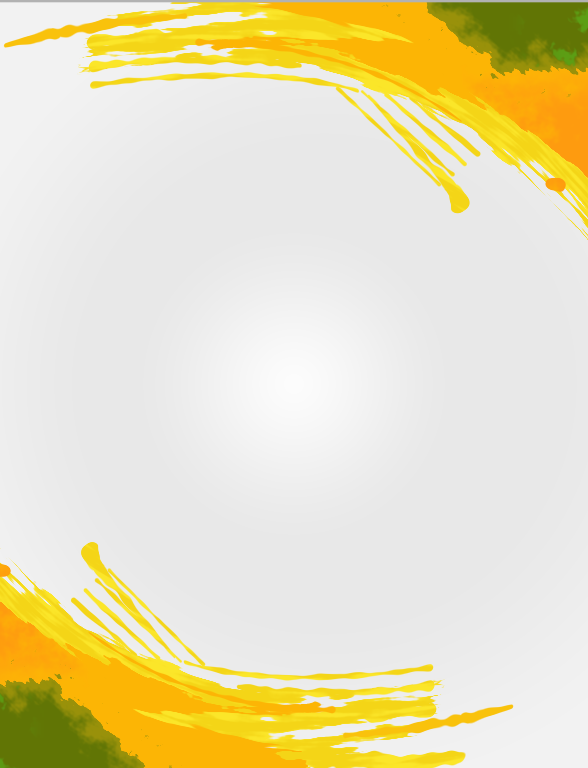
Give the GLSL for this background, as a WebGL 1 fragment shader.

```glsl
precision highp float;
// Pale radial backdrop framed by two ragged brush sweeps in opposite corners.
// One sweep is built in a space straightened along its arc, where stretched
// gradient noise makes bristle marks; the second is the same sweep turned round.
uniform vec2 u_resolution;

#define YELLOW vec3(0.955, 0.835, 0.09)
#define LEMON vec3(0.985, 0.90, 0.16)
#define ORANGE vec3(0.99, 0.71, 0.02)
#define TANGERINE vec3(1.0, 0.58, 0.07)
#define OLIVE vec3(0.60, 0.57, 0.04)
#define GREEN vec3(0.38, 0.46, 0.02)
#define LEAF vec3(0.36, 0.62, 0.08)
#define BRISTLES vec2(9.0, 80.0)
#define ARC_START 0.286

vec2 hashGradient(vec2 cell) {
  float angle = 6.2832 * fract(sin(dot(cell, vec2(127.1, 311.7))) * 43758.5);
  return vec2(cos(angle), sin(angle));
}

float gradientNoise(vec2 p) {
  vec2 i = floor(p), f = fract(p), e = vec2(1.0, 0.0);
  vec2 u = f * f * f * (f * (f * 6.0 - 15.0) + 10.0);
  float low = mix(dot(hashGradient(i), f), dot(hashGradient(i + e), f - e), u.x);
  float high = mix(dot(hashGradient(i + e.yx), f - e.yx),
                   dot(hashGradient(i + 1.0), f - 1.0), u.x);
  return mix(low, high, u.y);
}

float fractalNoise(vec2 p) {
  float sum = 0.0, amp = 1.0;
  for (int i = 0; i < 4; i++) {
    sum += amp * gradientNoise(p);
    p = p * 2.1 + 7.3;
    amp *= 0.55;
  }
  return sum;
}

// Smooth coverage of a signed field, positive inside.
float cover(float field) {
  float soft = 0.8 / u_resolution.y;
  return smoothstep(-soft, soft, field);
}

// Uneven stroke from a to b, narrowing from half-width w.y to w.x.
float stroke(vec2 p, vec2 a, vec2 b, vec2 w) {
  vec2 d = b - a;
  float t = clamp(dot(p - a, d) / dot(d, d), 0.0, 1.0);
  float wobble = 0.85 + 0.9 * gradientNoise(p * 45.0 + a * 90.0);
  return cover(mix(w.x, w.y, t) * wobble - length(p - a - d * t));
}

// Adds one sweep to the colour; p runs right and down from the top left.
vec3 paintSweep(vec3 col, vec2 p) {
  float dx = p.x - ARC_START;
  float bend = dx > 0.0 ? 1.36 * pow(dx, 2.4) : 0.4 * dx * dx;
  vec2 s = vec2(p.x, p.y - bend);
  float bristle = gradientNoise(s * BRISTLES) + 0.5 * gradientNoise(s * vec2(30.0, 200.0));
  float rough = fractalNoise(p * 22.0);
  vec3 yellow = mix(YELLOW, LEMON, smoothstep(-0.2, 0.3, bristle + 0.3 * rough));

  // Yellow body, split by bare gaps near both ends
  float body = min(0.081 - s.y, 0.3 * (p.x - 0.11));
  body = min(body, p.y + 0.3 * (p.x - 0.12) - 0.028);
  float ragged = max(1.0 - smoothstep(0.27, 0.47, p.x),
                     smoothstep(0.58, 0.72, p.x) * smoothstep(0.015, 0.06, s.y));
  float gapLevel = mix(0.85, 0.06, ragged);
  float gap = smoothstep(gapLevel - 0.06, gapLevel + 0.06, bristle + 0.15 * rough);
  float ink = cover(body + 0.014 * bristle + 0.005 * rough) * (1.0 - gap);

  // Long loose strokes on the far side
  ink = max(ink, stroke(s, vec2(0.122, 0.100), vec2(0.465, 0.096), vec2(0.004, 0.003)));
  ink = max(ink, stroke(s, vec2(0.122, 0.076), vec2(0.39, 0.079), vec2(0.006, 0.005)));
  ink = max(ink, stroke(s, vec2(0.122, 0.043), vec2(0.34, 0.050), vec2(0.010, 0.006)));
  ink = max(ink, stroke(s, vec2(0.08, -0.026), vec2(0.34, -0.005), vec2(0.010, 0.012)));

  // Fan of thin strokes below the arc, ending in a blunt dab
  for (int i = 0; i < 4; i++) {
    float t = float(i) / 3.0;
    vec2 from = mix(vec2(0.440, 0.115), vec2(0.535, 0.128), t);
    vec2 to = mix(vec2(0.572, 0.240), vec2(0.622, 0.200), t);
    ink = max(ink, stroke(p, from, to, vec2(0.0025, 0.0025 + 0.004 * t * (1.3 - t))));
  }
  ink = max(ink, stroke(p, vec2(0.480, 0.125), vec2(0.600, 0.258), vec2(0.002, 0.009)));
  ink = max(ink, stroke(p, vec2(0.585, 0.246), vec2(0.600, 0.260), vec2(0.009, 0.016)));
  col = mix(col, yellow, ink);

  // Orange core with a lemon wedge left open in it
  float core = min(0.055 - s.y - 0.3 * max(p.x - 0.56, 0.0), 0.25 * (p.x - 0.306));
  float wedge = min(p.y - 0.007 - 0.22 * (p.x - 0.339), 0.050 - p.y);
  wedge = min(wedge, 0.3 * (0.52 - p.x));
  float orangeInk = cover(core + 0.018 * bristle + 0.008 * rough);
  orangeInk *= 1.0 - cover(wedge + 0.010 * bristle);
  orangeInk = max(orangeInk, stroke(s, vec2(0.26, 0.054), vec2(0.60, 0.073), vec2(0.005, 0.002)));
  orangeInk = max(orangeInk, stroke(p, vec2(0.717, 0.240), vec2(0.727, 0.239), vec2(0.009)));
  float heat = smoothstep(0.60, 0.74, p.x + 0.12 * rough) * smoothstep(0.07, 0.15, p.y);
  col = mix(col, mix(ORANGE, TANGERINE, 0.8 * heat), orangeInk);
  float tip = stroke(s, vec2(0.008, 0.028), vec2(0.07, 0.026), vec2(0.003, 0.009));
  tip = max(tip, stroke(s, vec2(0.07, 0.026), vec2(0.24, 0.020), vec2(0.009, 0.004)));
  col = mix(col, mix(YELLOW, ORANGE, 0.6), tip);

  // Green corner with torn edges and stray flecks
  float corner = min(0.7 * (0.92 * (p.x - 0.544) - p.y), 0.094 - p.y);
  float torn = corner + 0.022 * rough + 0.012 * bristle;
  float fleck = smoothstep(0.58, 0.66, fractalNoise(p * vec2(60.0, 75.0)))
              * smoothstep(-0.05, -0.01, corner);
  vec3 green = mix(OLIVE, GREEN, smoothstep(0.005, 0.035, torn + 0.012 * rough));
  green = mix(green, LEAF, smoothstep(0.15, 0.4, rough) * smoothstep(0.66, 0.74, p.x));
  return mix(col, green, max(cover(torn), 0.8 * fleck));
}

void main() {
  vec2 p = gl_FragCoord.xy / u_resolution.y;
  p.y = 1.0 - p.y;

  // Backdrop: white centre, grey ring, lighter rim
  float r = length(p - vec2(0.5 * u_resolution.x / u_resolution.y, 0.5));
  float shade = mix(0.995, 0.908, smoothstep(-0.04, 0.23, r));
  shade += 0.042 * smoothstep(0.27, 0.56, r + 0.12 * (0.38 - p.x));
  vec3 col = vec3(shade);

  col = paintSweep(col, p);
  col = paintSweep(col, (vec2(0.673, 0.978) - p) / vec2(0.928, 0.98));
  col = mix(col, vec3(0.70), cover(0.003 - p.y));
  gl_FragColor = vec4(col, 1.0);
}
```
